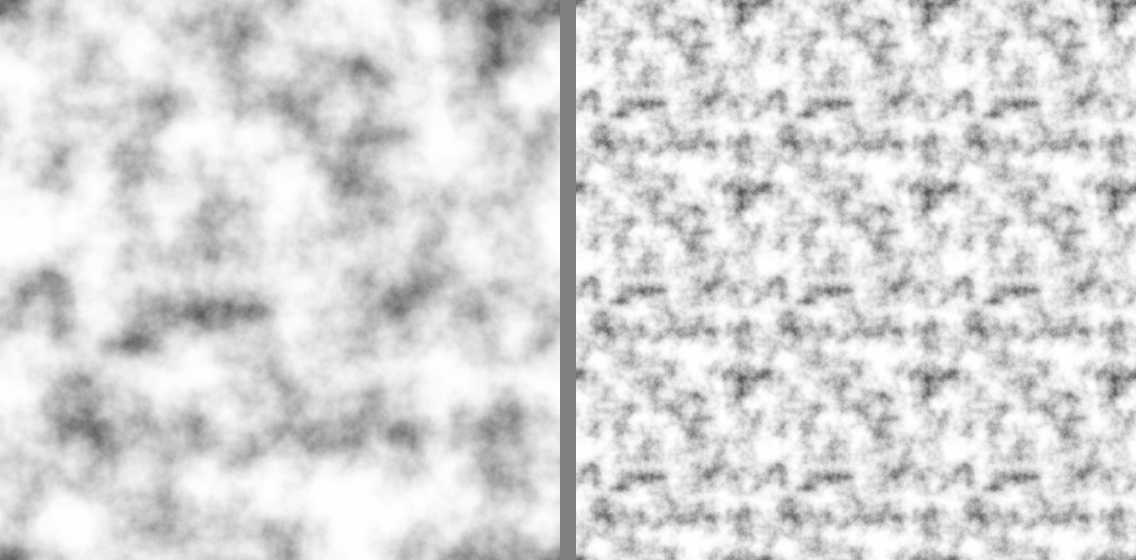
Left: one tile. Right: repeated 3 by 3.
This texture is drawn by a three.js fragment shader. Its source:

```glsl
varying vec2 vUv;

const float BROAD_CELLS = 4.0;    // cells across the tile, large drifts
const float BROAD_WEIGHT = 0.55;
const float CLOUD_CELLS = 8.0;    // cells across the tile, main blotches
const int OCTAVES = 6;
const float GAIN = 0.5;
const float MEAN_DENSITY = 0.35;
const float DENSITY_CONTRAST = 0.56;
const vec3 PAPER = vec3(0.995);
const vec3 SOOT = vec3(0.0);
const float TAU = 6.2831853;

float hash(vec3 p) {
  p = fract(p * vec3(0.1031, 0.1030, 0.0973));
  p += dot(p, p.yzx + 33.33);
  return fract((p.x + p.y) * p.z);
}

// Unit gradient of a lattice corner, wrapped to the period
vec2 gradient(vec2 corner, float period, float seed) {
  float angle = TAU * hash(vec3(mod(corner, period), seed));
  return vec2(cos(angle), sin(angle));
}

// Periodic gradient noise, roughly -0.7 to 0.7
float gradientNoise(vec2 p, float period, float seed) {
  vec2 cell = floor(p);
  vec2 f = p - cell;
  vec2 fade = f * f * f * (f * (f * 6.0 - 15.0) + 10.0);
  vec2 right = vec2(1.0, 0.0);
  vec2 up = vec2(0.0, 1.0);
  float a = dot(gradient(cell, period, seed), f);
  float b = dot(gradient(cell + right, period, seed), f - right);
  float c = dot(gradient(cell + up, period, seed), f - up);
  float d = dot(gradient(cell + 1.0, period, seed), f - 1.0);
  return mix(mix(a, b, fade.x), mix(c, d, fade.x), fade.y);
}

// Octaves shifted against each other so their lattices do not line up
float cloudNoise(vec2 uv) {
  float sum = BROAD_WEIGHT * gradientNoise(uv * BROAD_CELLS, BROAD_CELLS, 7.0);
  float cells = CLOUD_CELLS;
  float weight = 1.0;
  for (int i = 0; i < OCTAVES; i++) {
    float seed = 19.0 + 13.0 * float(i);
    vec2 shift = vec2(0.37, 0.71) * float(i + 1);
    sum += weight * gradientNoise(uv * cells + shift, cells, seed);
    cells *= 2.0;
    weight *= GAIN;
  }
  return sum;
}

void main() {
  // Squaring keeps the lights broad and the darks compact
  float density = max(MEAN_DENSITY + DENSITY_CONTRAST * cloudNoise(vUv), 0.0);
  gl_FragColor = vec4(mix(PAPER, SOOT, min(density * density, 1.0)), 1.0);
}
```
